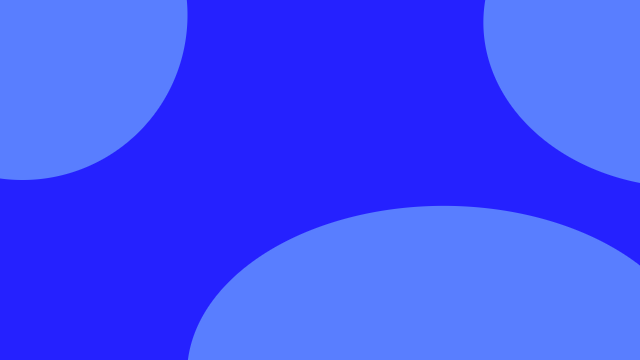
A Shadertoy shader for this background:

```glsl
// Three large pale blue ellipses cropped by the edges of a vivid blue field.

const vec3 FIELD_BLUE = vec3(0.147, 0.130, 1.0);
const vec3 PALE_BLUE = vec3(0.349, 0.494, 1.0);

// Approximate signed distance to an axis-aligned ellipse
float ellipseDistance(vec2 point, vec2 center, vec2 radii) {
    vec2 offset = point - center;
    float level = length(offset / radii);
    float slope = length(offset / (radii * radii));
    return level * (level - 1.0) / max(slope, 1e-4);
}

// Antialiased coverage: 1 inside, 0 outside
float coverage(float signedDistance, float pixelSize) {
    return clamp(0.5 - signedDistance / pixelSize, 0.0, 1.0);
}

void mainImage(out vec4 fragColor, in vec2 fragCoord) {
    // Canvas height is one unit; x is stretched to a 16:9 layout
    vec2 point = fragCoord / iResolution.xy * vec2(16.0 / 9.0, 1.0);
    float pixelSize = 1.0 / iResolution.y;

    float topLeft = ellipseDistance(point, vec2(0.0625, 0.9583), vec2(0.4583));
    float topRight = ellipseDistance(point, vec2(1.9097, 0.9375), vec2(0.567, 0.4583));
    float bottom = ellipseDistance(point, vec2(1.2326, -0.0382), vec2(0.713, 0.4664));

    // Union of the shapes over the field
    float nearest = min(min(topLeft, topRight), bottom);
    vec3 color = mix(FIELD_BLUE, PALE_BLUE, coverage(nearest, pixelSize));
    fragColor = vec4(color, 1.0);
}
```
